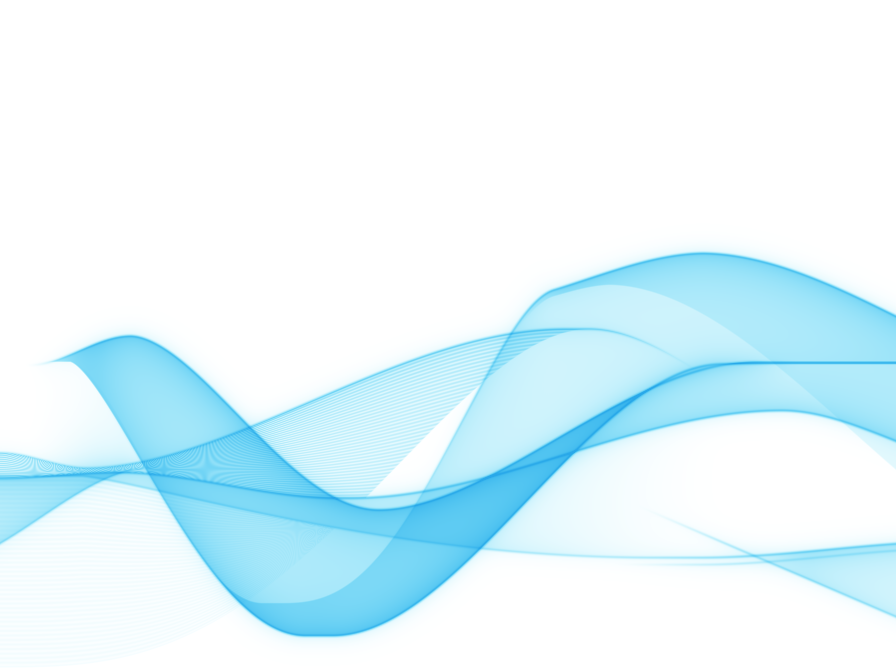
Write a Shadertoy shader that draws this background.

```glsl
// Translucent cyan ribbons, twisted and finely hatched, flowing over white.

float pixelSize;

// Eased step from 0 at a to 1 at b; skew moves its midpoint.
float ease(float x, float a, float b, float skew) {
    return smoothstep(0.0, 1.0, pow(clamp((x - a) / (b - a), 0.0, 1.0), skew));
}

// Signed distance above a curve, corrected for its slope.
float above(float y, float curve) {
    float f = y - curve;
    return f / max(length(vec2(dFdx(f), dFdy(f))), 1e-5) * pixelSize;
}

// Ink between two edges, denser close to each one.
float veil(float top, float bottom, float body, float topGlow, float bottomGlow) {
    float inside = smoothstep(-pixelSize, pixelSize, -top)
                 * smoothstep(-pixelSize, pixelSize, bottom);
    return inside * (body + topGlow * exp(-abs(top) / 0.27)
                          + bottomGlow * exp(-abs(bottom) / 0.27));
}

// Fine line with a soft halo.
float stroke(float d) {
    float w = max(0.012, pixelSize * 0.7);
    return 0.42 * exp(-d * d / (w * w)) + 0.1 * exp(-abs(d) / 0.06);
}

// Fine parallel threads across a ribbon.
float threads(float y, float top, float bottom, float count) {
    float t = (y - bottom) / max(top - bottom, 0.05);
    return 0.8 + 0.35 * cos(6.2832 * count * t);
}

void mainImage(out vec4 fragColor, in vec2 fragCoord) {
    // The canvas spans 7.68 by 5.76 units.
    vec2 p = fragCoord / iResolution.xy * vec2(7.68, 5.76);
    float x = p.x, y = p.y;
    pixelSize = 5.76 / iResolution.y;

    // Twisting ribbon
    float crest = 2.63 + 0.25 * ease(x, 0.25, 1.12, 1.0)
                - 1.49 * ease(x, 1.12, 3.25, 0.9) + 1.27 * ease(x, 3.25, 6.5, 0.95);
    float trough = 2.66 - 2.35 * ease(x, 0.6, 2.62, 0.75) + 2.33 * ease(x, 2.85, 6.2, 1.0);

    // Arch on the right, with its inner fold
    float stem = 2.66 - 2.07 * ease(x, 0.6, 2.25, 0.85) + 2.55 * ease(x, 2.4, 4.75, 1.35);
    float arch = stem + 0.45 * ease(x, 4.0, 6.05, 1.0) - 1.2 * ease(x, 6.0, 9.6, 1.0);
    float fold = stem + 0.18 * ease(x, 4.3, 5.25, 1.0) - 2.5 * ease(x, 5.2, 9.4, 1.0);

    // Hatched sheet and the long lines under it
    float sheetFall = 0.9 * ease(x, 5.05, 7.2, 1.0);
    float sheet = 1.88 - 0.13 * ease(x, 0.0, 0.75, 1.0)
                + 1.19 * ease(x, 0.75, 4.85, 0.95) - sheetFall;
    float hem = 0.04 + 2.9 * ease(x, 0.0, 5.05, 1.45) - sheetFall;
    float spine = 1.66 + 0.05 * ease(x, 0.0, 1.0, 1.0) - 0.22 * ease(x, 1.0, 2.9, 1.0)
                + 0.75 * ease(x, 3.0, 6.7, 1.0) - 0.5 * ease(x, 6.7, 8.6, 1.0);
    float keel = 1.68 - 0.7 * ease(x, 0.7, 5.6, 0.65) + 0.14 * ease(x, 6.0, 8.2, 1.0);
    float leftWing = 0.9 + 0.85 * ease(x, -0.6, 1.3, 1.0);
    float rightWing = 1.41 - 0.43 * (x - 5.5);

    float dCrest = above(y, crest), dTrough = above(y, trough);
    float dArch = above(y, arch), dFold = above(y, fold), dStem = above(y, stem);
    float dSheet = above(y, sheet), dHem = above(y, hem);
    float dSpine = above(y, spine), dKeel = above(y, keel);
    float dLeft = above(y, leftWing), dRight = above(y, rightWing);

    // Fades along the canvas
    float enter = smoothstep(0.2, 0.9, x);
    float leave = 1.0 - smoothstep(5.9, 6.9, x);
    float leftEnd = 1.0 - smoothstep(1.0, 1.4, x);
    float rightEnd = smoothstep(6.3, 7.0, x);
    float sheetFade = 1.0 - smoothstep(4.8, 6.1, x);

    // Translucent fills
    float ink = veil(dCrest, dTrough, 0.22, 0.28, 0.24) * enter;
    ink += veil(dArch, dTrough, 0.13, 0.08, 0.08) * smoothstep(1.5, 2.1, x);
    ink += veil(dTrough, dSpine, 0.13, 0.2 * leave, 0.15) * smoothstep(4.6, 5.0, x);
    ink += veil(dArch, dFold, 0.08, 0.16, 0.0) * smoothstep(4.4, 4.9, x);
    ink += veil(dSheet, max(-dSpine, -dHem) * -1.0, 0.14, 0.13, 0.03)
         * threads(y, sheet, spine, 38.0) * sheetFade;
    ink += veil(dSpine, dKeel, 0.08, 0.08, 0.06) * (1.0 - smoothstep(3.5, 6.3, x));
    ink += veil(dKeel, dHem, 0.03, 0.03, 0.0) * threads(y, keel, hem, 42.0);
    ink += veil(dSpine, dLeft, 0.13, 0.13, 0.12) * leftEnd;
    ink += veil(dKeel, dRight, 0.08, 0.15, 0.06) * rightEnd;
    ink += veil(dStem, dSpine, 0.0, 0.02, 0.16) * enter * leftEnd;

    // Bright edges
    ink += stroke(dCrest) * enter * leave;
    ink += stroke(dTrough) * smoothstep(0.7, 2.2, x) * leave;
    ink += stroke(dArch) * smoothstep(3.0, 5.2, x);
    ink += stroke(dSheet) * (0.35 + 0.4 * smoothstep(0.3, 2.0, x)) * sheetFade;
    ink += stroke(dSpine) * 0.9;
    ink += stroke(dKeel) * (0.4 + 0.4 * smoothstep(5.0, 7.0, x));
    ink += stroke(dLeft) * 0.5 * leftEnd;
    ink += stroke(dRight) * 0.55 * smoothstep(5.4, 6.6, x);
    ink += stroke(above(y, keel - 0.06)) * 0.35 * smoothstep(5.2, 6.4, x);

    // Cyan ink absorbs mostly red
    vec3 absorption = vec3(1.4, 0.32, 0.07);
    fragColor = vec4(exp(-min(ink, 1.3) * absorption), 1.0);
}
```
